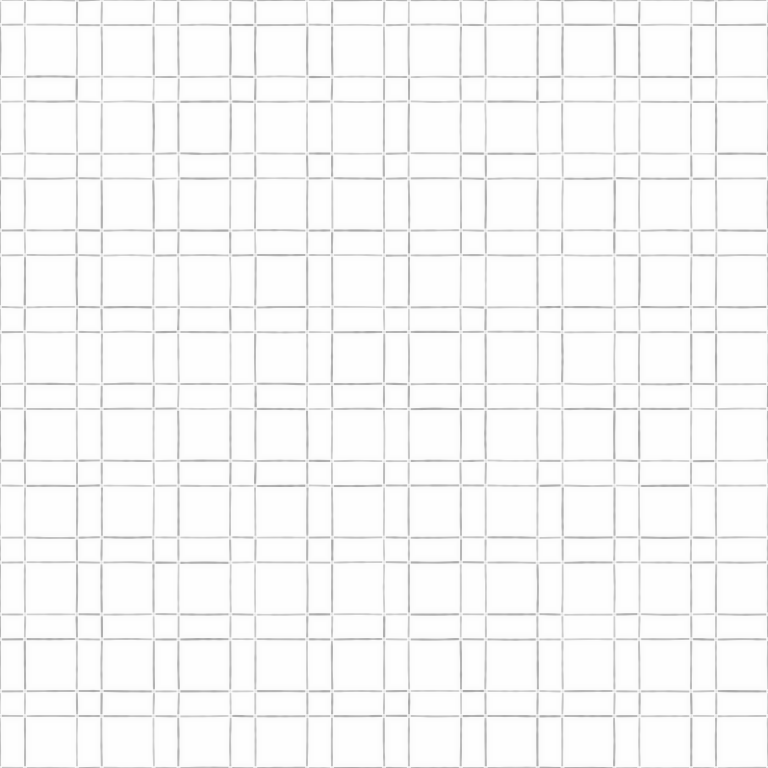
Reproduce this pattern procedurally as a Shadertoy shader.

```glsl
// Thin grey double grid on white: ten repeats each way, each with a narrow and a wide band.
// Lines are distance bands cut into segments that fade at the crossings; a wrapped hash
// and noise vary the tone, offset and edge of every segment, so the canvas tiles.

#define REPEATS 10.0      // repeats across and down
#define SPLIT 0.324       // second line's place within a repeat
#define LINE_WIDTH 0.026  // in repeats
#define GAP 0.026         // half length of the break at a crossing
#define INK_LIGHT 0.18
#define INK_DARK 0.31
#define CROSS_INK 0.3     // share of ink left at a crossing
#define WOBBLE 0.007      // sideways drift of a line
#define GRAIN_RATE 14.0   // whole number of noise steps per repeat
#define HALO 0.018        // soft shade beside the lines
#define HALO_REACH 0.15
#define PAPER 0.996

float hash(vec2 p) {
    vec3 q = fract(vec3(p.xyx) * 0.1031);
    q += dot(q, q.yzx + 33.33);
    return fract((q.x + q.y) * q.z);
}

// Value noise along a line, wrapping at the canvas edge
float wrapNoise(float along, float rate, float seed) {
    float x = along * rate;
    float i = floor(x);
    float f = fract(x);
    float period = REPEATS * rate;
    float a = hash(vec2(mod(i, period), seed));
    float b = hash(vec2(mod(i + 1.0, period), seed));
    return mix(a, b, f * f * (3.0 - 2.0 * f));
}

// Signed distance to the nearest grid line, and that line's wrapped index
vec2 nearestLine(float x) {
    float f = fract(x);
    float k = step(0.5 * SPLIT, f) + step(0.5 * (1.0 + SPLIT), f);
    float place = k == 1.0 ? SPLIT : 0.5 * k;
    return vec2(f - place, mod(2.0 * floor(x) + k, 2.0 * REPEATS));
}

// x: line ink, y: halo shade, for one direction of lines
vec2 lineSet(float across, float along, float pixel, float seed) {
    vec2 line = nearestLine(across);
    float crossing = abs(nearestLine(along).x);
    float segment = mod(2.0 * floor(along) + step(SPLIT, fract(along)), 2.0 * REPEATS);
    float lineSeed = line.y + seed;
    float tone = hash(vec2(segment + 211.0, lineSeed));
    float shift = hash(vec2(segment + 377.0, lineSeed)) - 0.5;

    // Slightly uneven stroke
    float drift = wrapNoise(along, 3.0, lineSeed + 50.0) - 0.5;
    float grain = wrapNoise(along, GRAIN_RATE, lineSeed + 90.0);
    float d = abs(line.x + WOBBLE * (0.5 * shift + drift));
    float halfWidth = 0.5 * LINE_WIDTH * (0.85 + 0.15 * tone + 0.15 * grain);
    float stroke = clamp((halfWidth - d) / pixel + 0.5, 0.0, 1.0);

    // Break at crossings
    float soft = max(0.008, 0.5 * pixel);
    float body = mix(CROSS_INK, 1.0, smoothstep(GAP - soft, GAP + soft, crossing));
    float ink = stroke * body * mix(INK_LIGHT, INK_DARK, tone) * (0.9 + 0.2 * grain);

    // Faint shade that dies out inside the tiles
    float fade = 1.0 - smoothstep(0.0, HALO_REACH, abs(line.x));
    return vec2(ink, HALO * fade * fade * (0.4 + 0.6 * tone));
}

void mainImage(out vec4 fragColor, in vec2 fragCoord) {
    vec2 uv = fragCoord / iResolution.xy;
    vec2 p = REPEATS * vec2(uv.x, 1.0 - uv.y);
    vec2 pixel = REPEATS / iResolution.xy;

    vec2 vertical = lineSet(p.x, p.y, pixel.x, 0.0);
    vec2 horizontal = lineSet(p.y, p.x, pixel.y, 500.0);

    // Overlaps keep the stronger ink, so crossings stay pale
    float ink = max(vertical.x, horizontal.x);
    float shade = max(vertical.y, horizontal.y);
    fragColor = vec4(vec3(PAPER - max(ink, shade)), 1.0);
}
```
